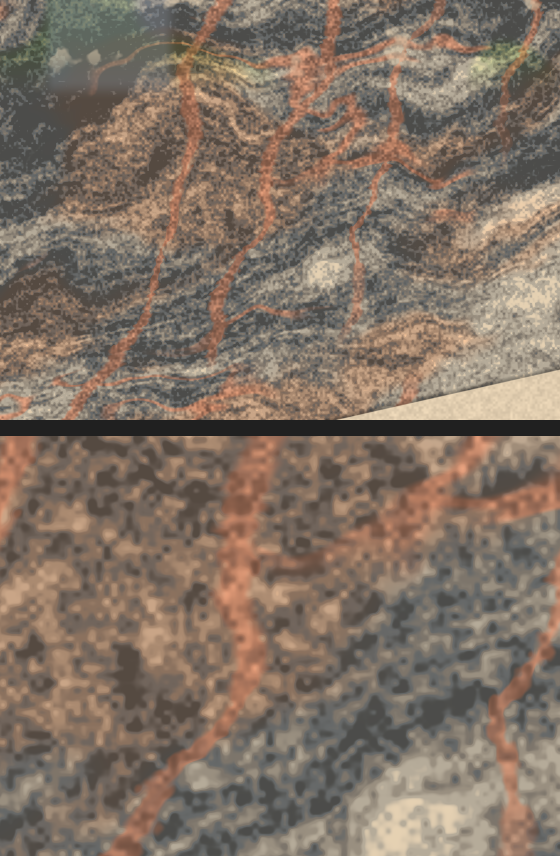
Top: the whole. Bottom: its middle third, enlarged.
Write a WebGL 1 fragment shader that draws this texture.

```glsl
precision highp float;
// Polished gneiss slab: folded dark bands, pale streaks, salmon veins and a sunlit paving corner.
uniform vec2 u_resolution;

const vec3 CHARCOAL = vec3(0.30, 0.30, 0.29);
const vec3 SLATE = vec3(0.40, 0.41, 0.41);
const vec3 TAUPE = vec3(0.49, 0.46, 0.42);
const vec3 SAND = vec3(0.60, 0.56, 0.50);
const vec3 PALE = vec3(0.71, 0.67, 0.60);
const vec3 CREAM = vec3(0.90, 0.82, 0.70);
const vec3 SALMON = vec3(0.76, 0.49, 0.37);
const vec3 SKY = vec3(0.56, 0.60, 0.66);
const vec3 BROWN_TINT = vec3(1.13, 0.96, 0.86);
const vec3 LEAF_TINT = vec3(0.92, 1.04, 0.82);

const float BAND_TILT = 0.20;      // rise of the bands to the right, radians
const float FOLD_SIZE = 2.6;       // folds per canvas height
const float FOLD_DEPTH = 0.38;
const float GRAIN_SIZE = 170.0;    // grains per canvas height
const float TONE_CONTRAST = 7.2;
const float VEIN_WIDTH = 0.013;
const float VEIN_SPACING = 0.25;

float hash(vec2 p) {
  vec3 k = fract(p.xyx * 0.1031);
  k += dot(k, k.yzx + 33.33);
  return fract((k.x + k.y) * k.z);
}

float noise(vec2 p) {
  vec2 cell = floor(p);
  vec2 f = fract(p);
  f = f * f * (3.0 - 2.0 * f);
  float low = mix(hash(cell), hash(cell + vec2(1.0, 0.0)), f.x);
  float high = mix(hash(cell + vec2(0.0, 1.0)), hash(cell + vec2(1.0)), f.x);
  return mix(low, high, f.y);
}

float fbm(vec2 p) {
  float sum = 0.0;
  float gain = 0.53;
  for (int i = 0; i < 4; i++) {
    sum += gain * noise(p);
    p = mat2(1.6, 1.2, -1.2, 1.6) * p + 17.3;
    gain *= 0.5;
  }
  return sum;
}

// Spreads a tone in 0..1 over the six stone colours by their shares.
vec3 stoneColor(float t) {
  vec3 c = mix(CHARCOAL, SLATE, smoothstep(0.12, 0.32, t));
  c = mix(c, TAUPE, smoothstep(0.32, 0.50, t));
  c = mix(c, SAND, smoothstep(0.52, 0.72, t));
  c = mix(c, PALE, smoothstep(0.73, 0.90, t));
  return mix(c, CREAM, smoothstep(0.92, 0.99, t));
}

// Steep, crooked veins that break up along their length.
float steepVeins(vec2 p, float ragged) {
  float cover = 0.0;
  for (int i = 0; i < 4; i++) {
    float id = float(i);
    float bend = 0.22 * (fbm(vec2(p.y * 3.5, id * 9.1)) - 0.5);
    float kink = 0.05 * abs(fract(p.y * 2.3 + hash(vec2(id, 4.0))) - 0.5);
    float axis = 0.36 + VEIN_SPACING * id + 0.28 * (p.y - 0.5) + bend + kink;
    float width = VEIN_WIDTH * (0.4 + 1.2 * noise(vec2(p.y * 7.0, id + 20.0)));
    float present = smoothstep(0.38, 0.55, noise(vec2(p.y * 3.0, id * 5.7 + 2.0)));
    float edge = abs(p.x - axis) + ragged * 0.012;
    cover = max(cover, present * (1.0 - smoothstep(width * 0.6, width * 1.3, edge)));
  }
  return cover;
}

void main() {
  vec2 p = gl_FragCoord.xy / u_resolution.y;
  vec2 uv = gl_FragCoord.xy / u_resolution;

  // Folded flow coordinates
  vec2 fold = vec2(fbm(p * FOLD_SIZE), fbm(p * FOLD_SIZE + 41.0)) - 0.5;
  vec2 q = p + FOLD_DEPTH * fold;
  float c = cos(BAND_TILT);
  float s = sin(BAND_TILT);
  q = vec2(c * q.x + s * q.y, c * q.y - s * q.x);

  // Bands, fine layers and grains
  float band = fbm(q * vec2(2.2, 11.0) + 5.0) - 0.5;
  float layer = noise(q * vec2(22.0, 85.0)) - 0.5;
  float grain = 0.6 * noise(p * GRAIN_SIZE) + 0.4 * noise(p * GRAIN_SIZE * 0.5 + 70.0) - 0.5;
  float streak = 1.0 - smoothstep(0.01, 0.055, abs(fbm(q * vec2(1.7, 6.5) + 23.0) - 0.52));
  float patchy = smoothstep(0.35, 0.65, noise(q * vec2(3.0, 8.0) + 61.0));

  // Light grows to the lower right; a soft shadow crosses it
  float light = 0.20 * (uv.x - uv.y);
  float shadowAxis = 0.63 - 0.86 * (1.0 - uv.x) + 0.04 * fold.x;
  float shadow = exp(-pow((uv.y - shadowAxis) / 0.045, 2.0)) * smoothstep(0.42, 0.68, uv.x);

  float level = 0.95 * band + 0.34 * layer + 0.62 * grain + light;
  level += 0.19 * streak * patchy - 0.26 * shadow - 0.02;
  float tone = 1.0 / (1.0 + exp(-TONE_CONTRAST * level));
  vec3 color = stoneColor(tone);

  // Brown lenses and salmon veins
  float lens = smoothstep(0.46, 0.60, fbm(q * vec2(1.6, 4.5) + 90.0));
  color *= mix(vec3(1.0), BROWN_TINT, lens * 0.85);
  float along = 1.0 - smoothstep(0.006, 0.030, abs(fbm(q * vec2(1.5, 5.0) + 130.0) - 0.48));
  along *= smoothstep(0.48, 0.68, noise(q * vec2(3.5, 6.0) + 8.0));
  float vein = max(along, steepVeins(p, layer + grain));
  color = mix(color, SALMON * (0.88 + 0.5 * grain + 0.2 * tone), 0.72 * vein * (1.0 - 0.5 * shadow));

  // Dim reflections along the top
  float top = smoothstep(0.76, 0.92, uv.y);
  float pane = smoothstep(0.07, 0.10, uv.x) * (1.0 - smoothstep(0.29, 0.32, uv.x));
  pane *= smoothstep(0.76, 0.81, uv.y);
  float leaves = top * smoothstep(0.50, 0.68, noise(p * 5.0 + 33.0));
  color = mix(color * mix(vec3(1.0), LEAF_TINT, leaves), SKY, 0.32 * pane);
  color = mix(color, CREAM, 0.6 * top * smoothstep(0.68, 0.78, fbm(p * 14.0 + 3.0)));

  // Paving beyond the slab edge
  float edge = 0.12 - 0.30 * (1.0 - uv.x) - uv.y;
  vec3 paving = CREAM * (0.98 + 0.16 * grain);
  color = mix(color, color * 0.7, smoothstep(-0.014, 0.0, edge));
  color = mix(color, paving, smoothstep(-0.002, 0.002, edge));

  gl_FragColor = vec4(clamp(color, 0.0, 1.0), 1.0);
}
```
